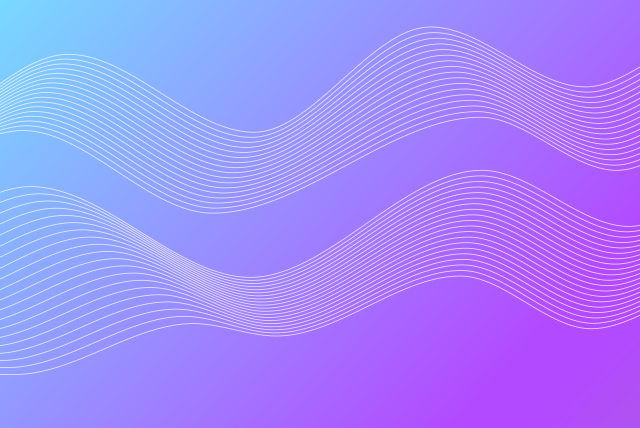
Reproduce this background procedurally as a Shadertoy shader.

```glsl
const vec3 CYAN    = vec3(0.47, 0.85, 1.00);
const vec3 INDIGO  = vec3(0.615, 0.51, 1.00);
const vec3 VIOLET  = vec3(0.70, 0.29, 1.00);
const vec3 ORCHID  = vec3(0.69, 0.32, 0.95);
const vec3 LINE_COLOR = vec3(1.0, 0.98, 1.0);

const vec2  GRADIENT_AXIS = vec2(0.62, 0.38);
const float HALF_WIDTH    = 0.00098;  // in canvas heights
const float LINE_OPACITY  = 0.76;
const float UPPER_LINES   = 17.0;
const float LOWER_LINES   = 20.0;

// Crests and troughs of each ribbon's outer edges, in canvas fractions
const int KEYS = 6;
const vec2 UPPER_TOP[KEYS] = vec2[KEYS](
    vec2(-0.169, 0.668), vec2(0.107, 0.873), vec2(0.397, 0.691),
    vec2(0.673, 0.937), vec2(0.915, 0.797), vec2(1.120, 0.922));
const vec2 UPPER_BOTTOM[KEYS] = vec2[KEYS](
    vec2(-0.078, 0.664), vec2(0.036, 0.695), vec2(0.332, 0.502),
    vec2(0.751, 0.726), vec2(0.964, 0.602), vec2(1.159, 0.727));
const vec2 LOWER_TOP[KEYS] = vec2[KEYS](
    vec2(-0.195, 0.434), vec2(0.048, 0.564), vec2(0.391, 0.352),
    vec2(0.753, 0.602), vec2(0.983, 0.471), vec2(1.172, 0.580));
const vec2 LOWER_BOTTOM[KEYS] = vec2[KEYS](
    vec2(0.023, 0.125), vec2(0.302, 0.244), vec2(0.432, 0.215),
    vec2(0.719, 0.355), vec2(0.924, 0.232), vec2(1.120, 0.326));

// Height and slope of the wave blended between two edge curves
vec2 waveAt(float x, vec2 top[KEYS], vec2 bottom[KEYS], float blend) {
    vec2 a = mix(top[0], bottom[0], blend);
    vec2 wave = vec2(a.y, 0.0);
    for (int k = 1; k < KEYS; k++) {
        vec2 b = mix(top[k], bottom[k], blend);
        float span = b.x - a.x;
        float u = clamp((x - a.x) / span, 0.0, 1.0);
        wave += (b.y - a.y) * vec2(u * u * (3.0 - 2.0 * u), 6.0 * u * (1.0 - u) / span);
        a = b;
    }
    return wave;
}

// Share of a pixel covered by a thin stroke at distance d
float strokeCoverage(float d, float pixel) {
    float inner = max(d - 0.5 * pixel, -HALF_WIDTH);
    float outer = min(d + 0.5 * pixel, HALF_WIDTH);
    return clamp((outer - inner) / pixel, 0.0, 1.0);
}

// Combined opacity of all the lines in one ribbon
float ribbon(vec2 uv, vec2 top[KEYS], vec2 bottom[KEYS], float count) {
    float aspect = iResolution.x / iResolution.y;
    float clear = 1.0;
    for (float i = 0.0; i < count; i++) {
        vec2 wave = waveAt(uv.x, top, bottom, i / (count - 1.0));
        float d = abs(uv.y - wave.x) / length(vec2(1.0, wave.y / aspect));
        clear *= 1.0 - LINE_OPACITY * strokeCoverage(d, 1.0 / iResolution.y);
    }
    return 1.0 - clear;
}

// Diagonal gradient from the upper left to the lower right
vec3 background(vec2 uv) {
    float t = dot(vec2(uv.x, 1.0 - uv.y), GRADIENT_AXIS);
    vec3 color = mix(CYAN, INDIGO, clamp(t / 0.5, 0.0, 1.0));
    color = mix(color, VIOLET, clamp((t - 0.5) / 0.32, 0.0, 1.0));
    return mix(color, ORCHID, smoothstep(0.88, 1.0, t));
}

void mainImage(out vec4 fragColor, in vec2 fragCoord) {
    vec2 uv = fragCoord / iResolution.xy;
    vec3 color = background(uv);
    color = mix(color, LINE_COLOR, ribbon(uv, UPPER_TOP, UPPER_BOTTOM, UPPER_LINES));
    color = mix(color, LINE_COLOR, ribbon(uv, LOWER_TOP, LOWER_BOTTOM, LOWER_LINES));
    fragColor = vec4(color, 1.0);
}
```
